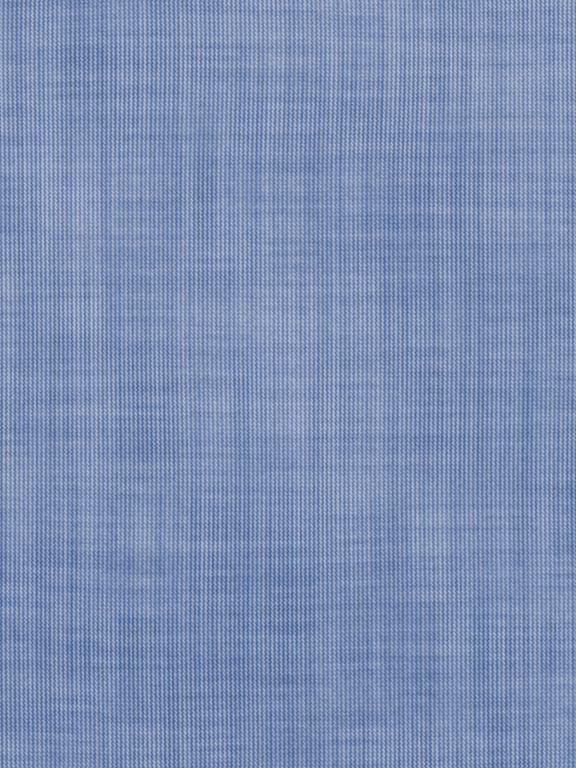
Give the GLSL for this texture, as a Shadertoy shader.

```glsl
// Fine blue and white shirting cloth with narrow vertical stripes.
// Smooth warp and weft waves form slanted stitches, varied by uneven yarn,
// fibre grain and broad soft folds.

const float TAU = 6.2831853;

float hash(vec2 p) {
    return fract(sin(dot(p, vec2(127.1, 311.7))) * 43758.5453);
}

float valueNoise(vec2 p) {
    vec2 cell = floor(p);
    vec2 f = fract(p);
    f = f * f * (3.0 - 2.0 * f);
    float bottom = mix(hash(cell), hash(cell + vec2(1.0, 0.0)), f.x);
    float top = mix(hash(cell + vec2(0.0, 1.0)), hash(cell + 1.0), f.x);
    return mix(bottom, top, f.y);
}

// Broad, mostly horizontal undulations of the lying cloth, around zero
float softFolds(vec2 p) {
    float sum = 0.0;
    float weight = 0.5;
    vec2 q = p * vec2(2.2, 4.0) + vec2(p.y, 0.6 * p.x);
    for (int i = 0; i < 3; i++) {
        sum += weight * (valueNoise(q + 7.3) - 0.5);
        q = q * 2.1 + 3.7;
        weight *= 0.5;
    }
    return sum;
}

void mainImage(out vec4 fragColor, in vec2 fragCoord) {
    vec2 p = fragCoord / iResolution.x;

    // Thread coordinates: one unit per stripe across and per stitch upward
    vec2 thread = p * vec2(130.0, 140.0);
    thread.x += 0.9 * valueNoise(p * vec2(3.0, 4.0));
    thread.y += 1.6 * valueNoise(p * vec2(4.0, 3.0) + 19.0);

    // Stripes lean a little within each stitch
    float stitch = cos(TAU * thread.y);
    float lean = 0.09 * sin(TAU * thread.y);
    float stripe = cos(TAU * (thread.x + lean));
    float contrast = 0.8 + 0.4 * valueNoise(p * vec2(14.0, 9.0) + 5.0);

    // Uneven yarn: long streaks along each warp and weft thread
    float warpTone = valueNoise(vec2(thread.x * 0.8, p.y * 5.0)) - 0.5;
    float weftTone = valueNoise(vec2(p.x * 8.0, thread.y * 0.7) + 41.0) - 0.5;
    float grain = valueNoise(p * 330.0 + 11.0) - 0.5;

    float tone = 0.5 + 0.35 * contrast * stripe;
    tone += 0.13 * stitch * (0.5 + 0.5 * stripe);
    tone += 0.24 * warpTone + 0.22 * weftTone + 0.28 * grain;
    tone += 0.32 * softFolds(p) + 0.05 * (p.y - 0.67);

    // Blue ground yarn to pale stripe yarn
    vec3 blueYarn = vec3(0.32, 0.425, 0.61);
    vec3 paleYarn = vec3(0.66, 0.705, 0.81);
    vec3 cloth = mix(blueYarn, paleYarn, clamp(tone, -0.1, 1.1));
    fragColor = vec4(cloth, 1.0);
}
```
